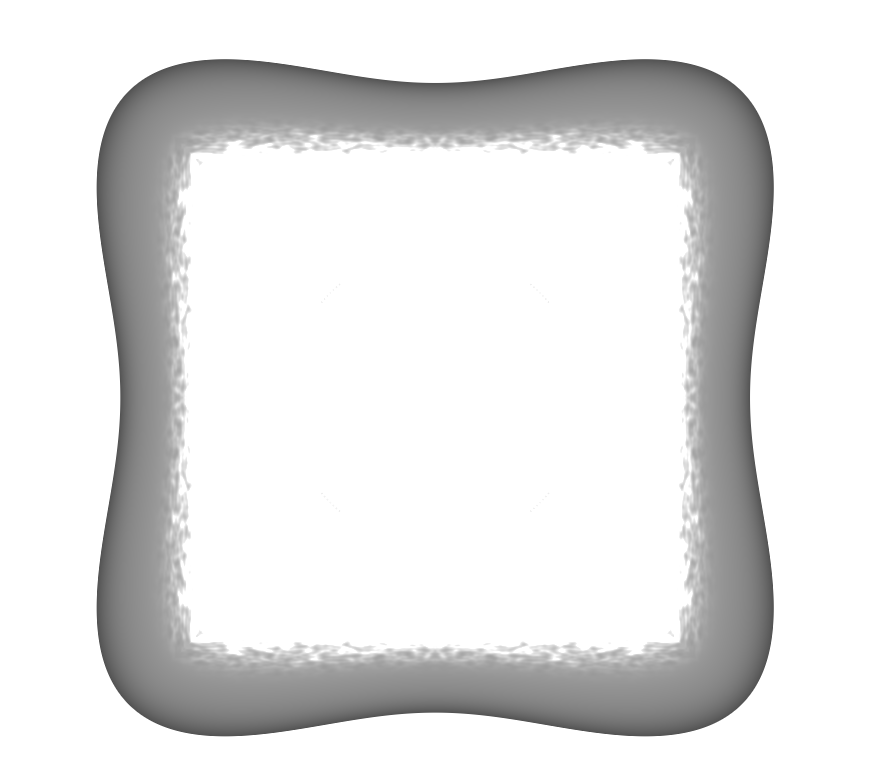
Give the GLSL for this background, as a WebGL 1 fragment shader.

```glsl
precision highp float;
// A grey, softly pinched square cushion with a blown-out white face on white.

uniform vec2 u_resolution;

const vec2 CENTER = vec2(0.4857, 0.4926);  // fraction of the canvas
const float UNIT = 0.2679;                 // quartic unit in canvas heights
const float LEVEL = 0.555;                 // level of the quartic outline
const float FACE_SIZE = 1.185;             // half width of the white face
const float FACE_POWER = 14.0;             // squareness of the white face
const float RIM_GREY = 0.32;
const float BODY_RISE = 0.27;
const float BODY_RATE = 4.5;
const float GLOW_POWER = 6.0;
const vec2 GRAIN_FREQ = vec2(30.0, 13.0);  // across and along a side
const float GRAIN_AMOUNT = 0.22;
const float SPOT_OFFSET = 1.228;
const float SPOT_STEP = 0.785;
const vec2 SPOT_SIZE = vec2(0.040, 0.075);
const float SPOT_AMOUNT = 0.07;
const float ARC_RADIUS = 0.706;
const float ARC_SPAN = 0.085;              // half angle around each diagonal
const float ARC_WIDTH = 0.006;
const float ARC_SHADE = 0.07;

vec2 hashGradient(vec2 cell) {
  float angle = 6.2832 * fract(sin(dot(cell, vec2(127.1, 311.7))) * 43758.5);
  return vec2(cos(angle), sin(angle));
}

float gradientNoise(vec2 p) {
  vec2 i = floor(p), f = fract(p);
  vec2 w = f * f * f * (f * (f * 6.0 - 15.0) + 10.0);
  vec2 e = vec2(1.0, 0.0);
  float a = dot(hashGradient(i), f);
  float b = dot(hashGradient(i + e.xy), f - e.xy);
  float c = dot(hashGradient(i + e.yx), f - e.yx);
  float d = dot(hashGradient(i + e.xx), f - e.xx);
  return mix(mix(a, b, w.x), mix(c, d, w.x), w.y);
}

// Radius of x^4 - 2x^2 + y^4 - 2y^2 = LEVEL along a direction.
float outlineRadius(vec2 dir) {
  vec2 sq = dir * dir;
  float a = dot(sq, sq);
  return sqrt((1.0 + sqrt(1.0 + a * LEVEL)) / a);
}

// Radius of the superellipse bounding the white face; dir is non-negative.
float faceRadius(vec2 dir) {
  vec2 e = pow(dir + 1e-4, vec2(FACE_POWER));
  return FACE_SIZE / pow(e.x + e.y, 1.0 / FACE_POWER);
}

// Rippled oval spots spaced by square roots along each side.
float spots(vec2 q) {
  float sum = 0.0;
  for (int i = 0; i < 3; i++) {
    vec2 c = vec2(SPOT_OFFSET, SPOT_STEP * sqrt(float(i)));
    float e = length((q - c) / SPOT_SIZE);
    sum += exp(-e * e) * (0.6 + 0.4 * cos(7.0 * e));
  }
  return sum;
}

// Faint dotted arcs on the face, one across each diagonal.
float dottedArc(vec2 q, float r) {
  float angle = abs(atan(q.y, q.x + 1e-4) - 0.7854);
  float line = 1.0 - smoothstep(0.3 * ARC_WIDTH, ARC_WIDTH, abs(r - ARC_RADIUS));
  float span = 1.0 - smoothstep(ARC_SPAN, ARC_SPAN + 0.008, angle);
  float dots = smoothstep(0.0, 0.8, cos(angle * 6.2832 * 3.0 / ARC_SPAN));
  return line * span * dots * mix(0.5, 1.0, angle / ARC_SPAN);
}

void main() {
  vec2 p = (gl_FragCoord.xy - CENTER * u_resolution) / (UNIT * u_resolution.y);

  // Fold all eight symmetric parts into one wedge.
  vec2 q = abs(p);
  q = vec2(max(q.x, q.y), min(q.x, q.y));
  float r = max(length(q), 1e-4);
  vec2 dir = q / r;

  // Depth runs from 0 at the outline to 1 at the white face.
  float outer = outlineRadius(dir);
  float depth = (outer - r) / (outer - faceRadius(dir));

  // Mottled fringe where the grey meets the face.
  float fringe = smoothstep(0.55, 0.9, depth) * (1.0 - smoothstep(1.0, 1.2, depth));
  float grain = gradientNoise(q * GRAIN_FREQ)
              + 0.5 * gradientNoise(q * GRAIN_FREQ * 2.1 + 17.0);
  float t = depth + fringe * (GRAIN_AMOUNT * grain - SPOT_AMOUNT * spots(q));
  t = clamp(t, 0.0, 1.0);

  // Dark rim, flat grey body, then a steep rise to white.
  float body = RIM_GREY + BODY_RISE * (1.0 - exp(-BODY_RATE * t));
  float grey = body + (1.0 - RIM_GREY - BODY_RISE) * pow(t, GLOW_POWER);
  grey = mix(grey, 1.0, smoothstep(0.97, 1.0, t));
  grey -= ARC_SHADE * dottedArc(q, r);

  float coverage = clamp(0.5 + (outer - r) * UNIT * u_resolution.y, 0.0, 1.0);
  gl_FragColor = vec4(vec3(mix(1.0, grey, coverage)), 1.0);
}
```
